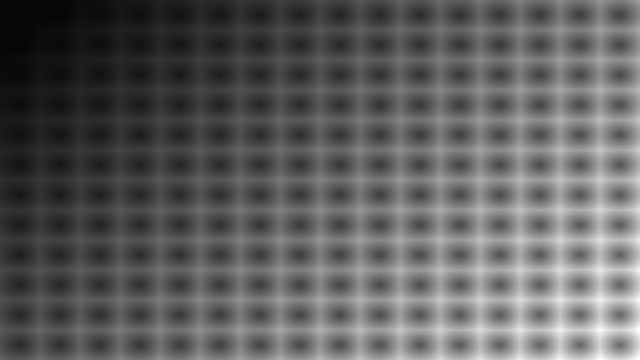
This pattern is drawn by a Shadertoy shader. Its source:

```glsl
// Grid of soft round dark spots, 16 across and 12 down, with faint lattice lines.
// Each cell brightens with distance from its centre and scales a diagonal light
// ramp, near black at the upper left and white at the lower right.

const vec2  GRID        = vec2(16.0, 12.0);   // cells across and down
const vec2  RAMP        = vec2(0.505, 0.325); // light gained rightward and downward
const float RAMP_START  = -0.025;             // light at the upper left corner
const float FLOOR_TONE  = 0.025;              // darkest tone
const float CENTRE_GAIN = 0.55;               // light kept at a spot centre
const float EDGE_GAIN   = 1.17;               // gain per cell of distance outward
const float TIP_RADIUS  = 0.04;               // rounding of the spot centre, in cells

// Cone around the cell centre with a rounded tip
float cellGain(vec2 cell) {
    float radius = length(vec3(cell - 0.5, TIP_RADIUS)) - TIP_RADIUS;
    return CENTRE_GAIN + EDGE_GAIN * radius;
}

// Diagonal brightness; p has its origin at the upper left
float lightRamp(vec2 p) {
    return max(RAMP_START + dot(p, RAMP), 0.0);
}

void mainImage(out vec4 fragColor, in vec2 fragCoord) {
    vec2 uv = fragCoord / iResolution.xy;
    vec2 fromTopLeft = vec2(uv.x, 1.0 - uv.y);

    float tone = lightRamp(fromTopLeft) * cellGain(fract(uv * GRID));

    fragColor = vec4(vec3(clamp(tone, FLOOR_TONE, 1.0)), 1.0);
}
```
